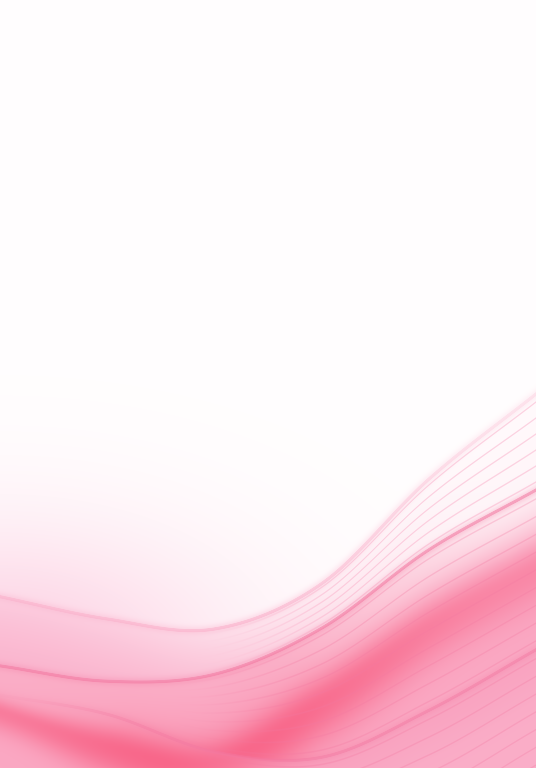
A Shadertoy shader for this background:

```glsl
// Draws translucent pink silk waves sweeping across the foot of a white page.
#define THREADS_UPPER 6.0
#define THREADS_LOWER 9.0
#define THREAD_WIDTH 0.0007
#define EDGE_WIDTH 0.0014
#define GLOW_SIZE vec2(0.42, 0.17)

const vec3 PAPER = vec3(1.0, 0.993, 0.995);
const vec3 BLUSH = vec3(0.99, 0.82, 0.89);
const vec3 ROSE = vec3(0.98, 0.70, 0.80);
const vec3 PINK = vec3(0.98, 0.66, 0.765);
const vec3 CORAL = vec3(0.97, 0.38, 0.52);
const vec3 EDGE = vec3(0.95, 0.47, 0.63);

// Heights of each wave at six evenly spaced columns
const float CREST[6] = float[6](0.223, 0.194, 0.181, 0.240, 0.376, 0.487);
const float FOLD[6] = float[6](0.133, 0.113, 0.122, 0.182, 0.284, 0.362);
const float SHADE[6] = float[6](0.073, 0.028, 0.006, 0.085, 0.182, 0.258);
const float HEM[6] = float[6](0.095, 0.070, 0.021, 0.014, 0.075, 0.154);

// Smooth cubic curve through the heights
float wave(float h[6], float x) {
    float s = clamp(x, 0.0, 1.0) * 5.0;
    int i = min(int(s), 4);
    float t = s - float(i);
    float b = h[i], c = h[i + 1];
    float a = i > 0 ? h[i - 1] : 2.0 * b - c;
    float d = i < 4 ? h[i + 2] : 2.0 * c - b;
    return b + 0.5 * t * (c - a + t * (2.0 * a - 5.0 * b + 4.0 * c - d
        + t * (3.0 * (b - c) + d - a)));
}

// Signed distance below a wave, corrected for its slope
float below(float h[6], vec2 p, float aspect) {
    float e = 0.01;
    float x = clamp(p.x, e, 1.0 - e);
    float slope = (wave(h, x + e) - wave(h, x - e)) / (2.0 * e * aspect);
    return (wave(h, p.x) - p.y) / sqrt(1.0 + slope * slope);
}

float bell(float d, float size) {
    return exp(-d * d / (size * size));
}

float stroke(float d, float width, float pixel) {
    float w = max(width, 0.5 * pixel);
    return (width / w) * (1.0 - smoothstep(w - 0.5 * pixel, w + pixel, abs(d)));
}

// Evenly spread fine lines between two waves; t runs 0 to 1 across the gap
float threads(float t, float gap, float count, float pixel) {
    float d = (fract(t * count) - 0.5) * gap / count;
    return stroke(d, THREAD_WIDTH, pixel) * step(0.0, t);
}

void mainImage(out vec4 fragColor, in vec2 fragCoord) {
    vec2 p = fragCoord / iResolution.xy;
    float aspect = iResolution.x / iResolution.y;
    float pixel = 1.0 / iResolution.y;

    float crest = below(CREST, p, aspect);
    float fold = below(FOLD, p, aspect);
    float shade = below(SHADE, p, aspect);
    float hem = below(HEM, p, aspect);
    float crestY = wave(CREST, p.x);
    float foldY = wave(FOLD, p.x);
    float hemY = wave(HEM, p.x);
    float right = smoothstep(0.4, 1.0, p.x);

    // Paper with a soft glow on the left
    vec2 g = (p - vec2(0.0, 0.14)) / GLOW_SIZE;
    vec3 col = mix(PAPER, BLUSH, exp(-dot(g, g)));

    // Upper veil
    float t = (crestY - p.y) / (crestY - foldY);
    float veil = mix(0.95, 0.12, smoothstep(0.1, 0.95, p.x));
    veil *= mix(0.35, 1.0, clamp(t, 0.0, 1.0));
    col = mix(col, ROSE, veil * smoothstep(-pixel, pixel, crest));
    float fine = threads(t, crestY - foldY, THREADS_UPPER, pixel);
    fine *= smoothstep(0.35, 0.65, p.x) * step(t, 1.0);
    col = mix(col, ROSE, 0.55 * fine);
    float rim = stroke(crest, EDGE_WIDTH, pixel) + 0.5 * bell(crest, 0.006);
    col = mix(col, ROSE, min(rim, 1.0) * mix(0.75, 0.35, right));

    // Main sheet, pale along its right edge
    float density = mix(mix(0.92, 0.22, right), 1.0, smoothstep(0.0, 0.09, fold));
    vec3 sheet = mix(PAPER, PINK, density);

    // Deep crease, wide in the middle and thinner at both ends
    float middle = smoothstep(0.0, 0.3, p.x);
    float size = shade < 0.0 ? mix(0.016, 0.030, middle) : mix(0.024, 0.042, middle);
    float strength = mix(0.62, 0.9, middle) * mix(1.0, 0.5, right);
    sheet = mix(sheet, CORAL, strength * bell(shade, size));
    float haze = bell((p.x - 0.42) / 0.28, 1.0) * bell(shade, 0.075);
    sheet = mix(sheet, CORAL, 0.22 * haze);

    // Front hem
    float front = smoothstep(-pixel, pixel, hem) * smoothstep(0.3, 0.55, p.x);
    sheet = mix(sheet, mix(ROSE, EDGE, 0.35 * bell(hem, 0.05)), 0.5 * front);
    float hemLine = stroke(hem, EDGE_WIDTH, pixel) + 0.4 * bell(hem, 0.006);
    sheet = mix(sheet, EDGE, 0.55 * min(hemLine, 1.0) * smoothstep(-0.1, 0.4, p.x));

    // Fine threads of the main sheet
    float span = max(foldY - hemY, 0.03);
    fine = threads((foldY - p.y) / span, span, THREADS_LOWER, pixel);
    sheet = mix(sheet, EDGE, 0.3 * fine * smoothstep(0.3, 0.6, p.x));

    col = mix(col, sheet, smoothstep(-pixel, pixel, fold));
    rim = stroke(fold, EDGE_WIDTH, pixel) + 0.4 * bell(fold, 0.006);
    col = mix(col, EDGE, 0.65 * min(rim, 1.0));

    fragColor = vec4(col, 1.0);
}
```
